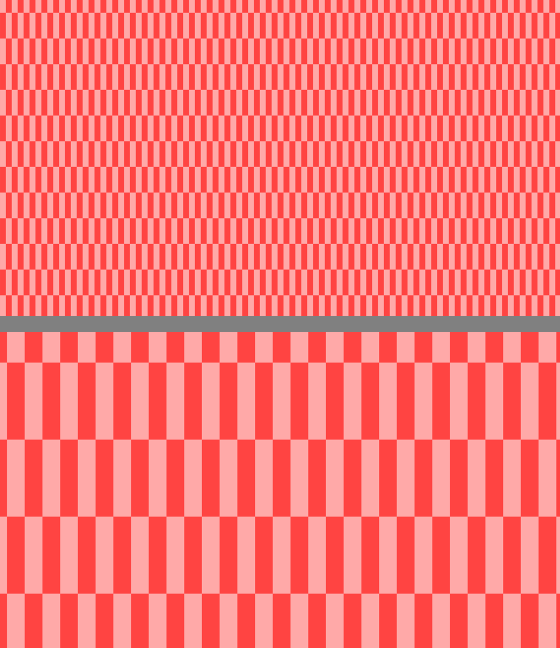
Top, the full canvas; bottom, a detail of the centre.
Give the GLSL for this pattern, as a WebGL 1 fragment shader.

```glsl
precision highp float;
// Draws a checkerboard of tall, narrow cells in pink and red.
// Each axis is a square wave, smoothed analytically over about one pixel;
// the product of the two waves picks the colour of the cell.

uniform vec2 u_resolution;

const vec2 CELL_SIZE = vec2(27.0 / 2560.0, 13.0 / 160.0); // canvas fractions
const vec2 CELL_PHASE = vec2(0.0, 0.5);                   // in cells
const vec3 PINK = vec3(1.0, 0.663, 0.66);
const vec3 RED = vec3(1.0, 0.267, 0.26);
const float CORE_WIDTH = 1.15; // edge filter, in pixels
const float RIM_WIDTH = 2.2;   // wider filter taken away to crisp the edge
const float CRISPNESS = 0.25;

// Integral of a square wave that is +1 on even cells and -1 on odd cells.
vec2 squareWaveIntegral(vec2 p) {
  return 1.0 - abs(mod(p, 2.0) - 1.0);
}

// Mean of the square wave over a window of the given width.
vec2 averagedSquareWave(vec2 p, vec2 width) {
  vec2 halfWidth = 0.5 * width;
  return (squareWaveIntegral(p + halfWidth)
        - squareWaveIntegral(p - halfWidth)) / width;
}

// Smooth square wave with slightly sharpened edges.
vec2 crispSquareWave(vec2 p, vec2 pixel) {
  vec2 core = averagedSquareWave(p, CORE_WIDTH * pixel);
  vec2 rim = averagedSquareWave(p, RIM_WIDTH * pixel);
  return core + CRISPNESS * (core - rim);
}

void main() {
  // Cell coordinates, counted rightwards and down from the top left.
  vec2 uv = gl_FragCoord.xy / u_resolution;
  vec2 cell = vec2(uv.x, 1.0 - uv.y) / CELL_SIZE + CELL_PHASE;
  vec2 pixel = 1.0 / (u_resolution * CELL_SIZE);

  // Equal parity of row and column gives pink, unequal gives red.
  vec2 wave = crispSquareWave(cell, pixel);
  float pinkAmount = 0.5 + 0.5 * wave.x * wave.y;
  gl_FragColor = vec4(mix(RED, PINK, pinkAmount), 1.0);
}
```
